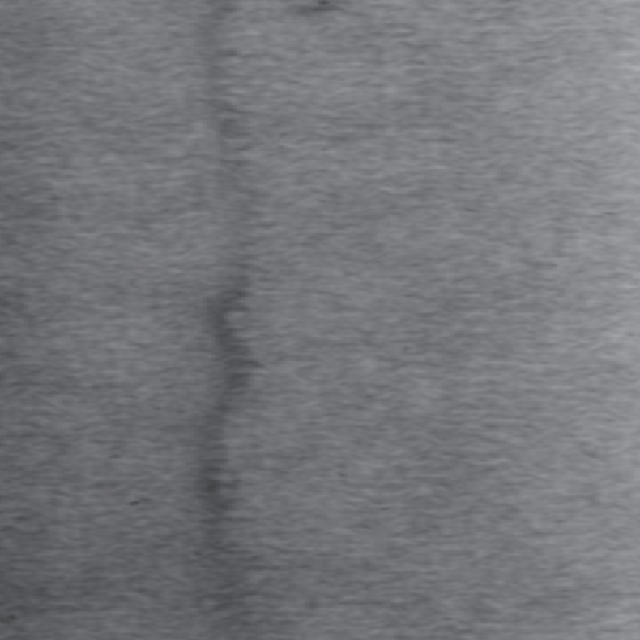
A Shadertoy shader for this texture:

```glsl
// Grey worn surface: a soft light gradient, fine horizontal streaks and a
// ragged dark vertical seam. Streaks are stretched gradient noise, sampled on
// a softly stepped grid so that the grain looks slightly blocky.

#define BASE_GREY     0.467
#define STREAK_AMOUNT 0.085
#define GRAIN_AMOUNT  0.065
#define CLOUD_AMOUNT  0.050
#define FLECK_DEPTH   0.080
#define SEAM_DEPTH    0.085
#define HALO_DEPTH    0.050
#define GRID_CELLS    vec2(150.0, 210.0)
#define STREAK_SCALE  vec2(23.0, 91.0)
#define GRAIN_SCALE   vec2(57.0, 143.0)

vec2 hashGradient(vec2 cell) {
    vec3 p = fract(cell.xyx * vec3(0.1031, 0.1030, 0.0973));
    p += dot(p, p.yzx + 33.33);
    return fract((p.xx + p.yz) * p.zy) * 2.0 - 1.0;
}

float gradientNoise(vec2 p) {
    vec2 cell = floor(p);
    vec2 f = fract(p);
    vec2 blend = f * f * f * (f * (f * 6.0 - 15.0) + 10.0);
    float sum = 0.0;
    for (int i = 0; i < 4; i++) {
        vec2 corner = vec2(i & 1, i >> 1);
        vec2 weight = mix(1.0 - blend, blend, corner);
        sum += weight.x * weight.y * dot(hashGradient(cell + corner), f - corner);
    }
    return sum;
}

float bell(float x, float width) {
    float t = x / width;
    return exp(-t * t);
}

// Coordinates pulled towards cell centres, with soft cell borders
vec2 softGrid(vec2 uv) {
    vec2 p = uv * GRID_CELLS;
    vec2 stepped = floor(p) + smoothstep(0.2, 0.8, fract(p));
    return mix(p, stepped, 0.85) / GRID_CELLS;
}

// Light rises to the right and the top, with a bright right border
float lighting(vec2 uv) {
    float light = 0.055 * (uv.x - 0.5) + 0.065 * (uv.y - 0.5);
    light += 0.055 * smoothstep(0.70, 1.0, uv.x);
    light += 0.020 * smoothstep(0.93, 1.0, uv.x);
    light -= 0.045 * (1.0 - smoothstep(0.0, 0.14, uv.x));
    light -= 0.035 * bell(uv.x, 0.3) * bell(uv.y, 0.3);
    light -= 0.025 * bell(uv.y - 0.09, 0.07) * bell(uv.x - 0.42, 0.20);
    return light;
}

// Winding dark line with a wide stain, mostly on its left side
float seam(vec2 uv, float streak) {
    float center = 0.355 + 0.026 * cos(9.0 * (uv.y - 0.62));
    center += 0.022 * bell(uv.y - 0.41, 0.06) - 0.028 * bell(uv.y - 0.50, 0.04);
    center += 0.010 * gradientNoise(vec2(3.7, uv.y * 17.0));
    float offset = uv.x - center + 0.025 * streak;
    float strength = 0.32 + 0.75 * bell(uv.y - 0.46, 0.10)
                   + 0.55 * bell(uv.y - 0.24, 0.08) + 0.25 * bell(uv.y - 0.90, 0.12);
    strength *= smoothstep(0.04, 0.16, uv.y);
    strength *= 1.0 + 0.6 * gradientNoise(vec2(8.3, uv.y * 23.0));
    float haloSpread = offset < 0.0 ? 0.075 : 0.055;
    float halo = bell(offset, haloSpread) * (0.25 + 0.75 * smoothstep(0.70, 0.40, uv.y));
    return SEAM_DEPTH * strength * bell(offset, 0.024) + HALO_DEPTH * halo;
}

// Short slanted smudge at the upper border
float smudge(vec2 uv, float streak) {
    vec2 d = uv - vec2(0.50, 0.988);
    d.y -= 0.15 * d.x;
    return 0.14 * bell(d.x, 0.045) * bell(d.y + 0.006 * streak, 0.010);
}

void mainImage(out vec4 fragColor, in vec2 fragCoord) {
    vec2 uv = fragCoord / iResolution.xy;

    // Streaked grain with a slight wander in direction
    vec2 p = softGrid(uv);
    p.y += 0.009 * gradientNoise(p * vec2(11.0, 7.0) + 5.1);
    float streak = gradientNoise(p * STREAK_SCALE + 17.3);
    float grain = gradientNoise(p * GRAIN_SCALE + 71.7);
    float cloud = gradientNoise(p * vec2(6.0, 15.0) + 31.4);
    float fleck = smoothstep(0.32, 0.75, gradientNoise(p * vec2(31.0, 83.0) + 47.9));

    float grey = BASE_GREY + lighting(uv);
    grey += STREAK_AMOUNT * streak + GRAIN_AMOUNT * grain + CLOUD_AMOUNT * cloud;
    grey -= FLECK_DEPTH * fleck;
    grey -= seam(p, streak) + smudge(p, streak);

    // Cool tint that grows with brightness
    vec3 tint = vec3(-0.003, 0.0, 0.004 + 0.024 * grey);
    fragColor = vec4(clamp(grey + tint, 0.0, 1.0), 1.0);
}
```
